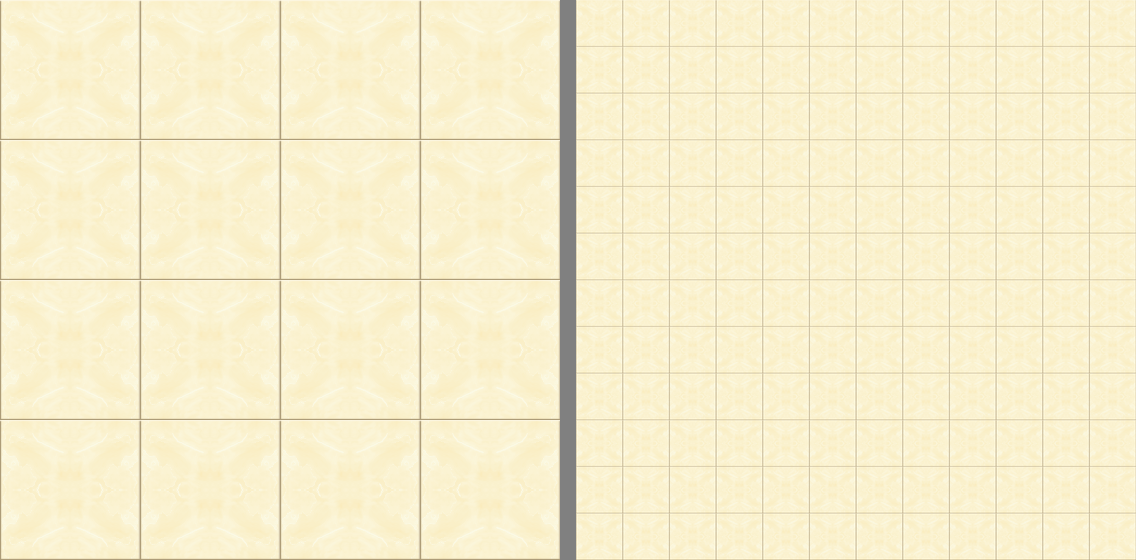
Left, the tile; right, the same tile 3 across and 3 down.
This texture is drawn by a Shadertoy shader. Its source:

```glsl
// Cream marble floor: a square grid of polished tiles with thin bevelled joints.
// Each tile folds one warped-noise quarter about both axes, then adds pale veins;
// all tiles share the same folded coordinates, so the canvas wraps seamlessly.

#define TILES 4.0
#define MARBLE_SCALE 8.0
#define WARP 2.0
#define CONTRAST 1.5
#define VEIN_STRENGTH 0.75
#define WISP_STRENGTH 0.55
#define GRAIN 0.22
#define JOINT_WIDTH 0.0085

const vec3 HONEY = vec3(0.98, 0.928, 0.755);
const vec3 IVORY = vec3(0.985, 0.970, 0.875);
const vec3 JOINT = vec3(0.68, 0.61, 0.47);
const vec3 BEVEL = vec3(0.83, 0.78, 0.67);
const vec3 GLINT = vec3(0.99, 0.97, 0.90);

float hash(vec2 p) {
    vec3 h = fract(vec3(p.xyx) * 0.1031);
    h += dot(h, h.yzx + 33.33);
    return fract((h.x + h.y) * h.z);
}

float noise(vec2 p) {
    vec2 i = floor(p), f = fract(p);
    f = f * f * (3.0 - 2.0 * f);
    return mix(mix(hash(i), hash(i + vec2(1, 0)), f.x),
               mix(hash(i + vec2(0, 1)), hash(i + vec2(1, 1)), f.x), f.y);
}

float fbm(vec2 p) {
    float sum = 0.0, amp = 0.5;
    for (int i = 0; i < 5; i++) {
        sum += amp * noise(p);
        p = mat2(1.6, 1.2, -1.2, 1.6) * p + 7.3;
        amp *= 0.5;
    }
    return sum;
}

float segment(vec2 p, vec2 a, vec2 b) {
    vec2 ab = b - a;
    return length(p - a - ab * clamp(dot(p - a, ab) / dot(ab, ab), 0.0, 1.0));
}

float blob(vec2 p, vec2 center, vec2 size) {
    vec2 d = (p - center) / size;
    return exp(-dot(d, d));
}

// Coverage of the band from lo to hi, softened over one pixel
float band(float d, float lo, float hi, float px) {
    return clamp((d - lo) / px + 0.5, 0.0, 1.0) - clamp((d - hi) / px + 0.5, 0.0, 1.0);
}

// Pale fold along a noise contour: crisp on one side, fading on the other
float wisp(vec2 p) {
    float n = noise(p) + 0.35 * noise(p * 2.3 + 5.0) - 0.72;
    return n > 0.0 ? exp(-n * 13.0) : exp(n * 90.0);
}

// Marble tone for a folded position measured from the tile centre
vec3 marble(vec2 q) {
    vec2 p = q * MARBLE_SCALE + 3.7;
    vec2 warp = vec2(fbm(p + 11.0), fbm(p + 29.0)) - 0.48;
    float cloud = fbm(p + WARP * warp);
    float tone = 0.46 + CONTRAST * (cloud - 0.48);

    // Streaky grain drawn out along the slant of the veins
    vec2 s = mat2(0.88, -0.47, 0.47, 0.88) * q + 0.06 * warp;
    tone += GRAIN * (fbm(s * vec2(16.0, 48.0) + 71.0) - 0.48) * 2.0;

    // Warm heart and edge patches, paler flanks
    tone -= 0.24 * blob(q, vec2(0.12, 0.03), vec2(0.10, 0.09));
    tone -= 0.16 * blob(q, vec2(0.0, 0.45), vec2(0.09, 0.06));
    tone += 0.14 * blob(q, vec2(0.26, 0.0), vec2(0.05, 0.07));
    tone += 0.12 * blob(q, vec2(0.09, 0.21), vec2(0.05, 0.03));

    // Torn wisps, gathered toward the flanks of the tile
    float mask = smoothstep(0.1, 0.4, q.x + 0.3 * (noise(p * 1.1 + 41.0) - 0.5));
    tone += WISP_STRENGTH * mask * wisp(p * 1.4 + 2.5 * warp + 17.0);

    // Bright slanting vein with a hooked end, and a small cross on the flank
    vec2 v = q + 0.05 * warp;
    float d = min(segment(v, vec2(0.06, 0.26), vec2(0.23, 0.35)),
                  segment(v, vec2(0.23, 0.35), vec2(0.27, 0.41)));
    d = min(d, segment(v, vec2(0.22, 0.04), vec2(0.26, -0.03)));
    tone += VEIN_STRENGTH * (exp(-d * d * 50000.0) + 0.18 * exp(-d * 50.0));
    return mix(HONEY, IVORY, clamp(tone, -0.1, 1.2));
}

void mainImage(out vec4 fragColor, in vec2 fragCoord) {
    vec2 p = fragCoord / iResolution.xy * TILES;
    vec2 px = TILES / iResolution.xy;
    vec3 color = marble(abs(fract(p) - 0.5));

    // Signed offset from the nearest joint on each axis
    vec2 e = fract(p + 0.5) - 0.5;
    float w = JOINT_WIDTH;

    // Upright joints: pale left edge, brown right edge
    color = mix(color, BEVEL, band(e.x, -w, 0.0, px.x));
    color = mix(color, JOINT, band(e.x, 0.0, w, px.x));

    // Level joints: brown shadow above, glint below
    color = mix(color, JOINT, band(e.y, 0.0, w, px.y));
    color = mix(color, GLINT, band(e.y, -w, 0.0, px.y) * 0.8);

    fragColor = vec4(color, 1.0);
}
```
